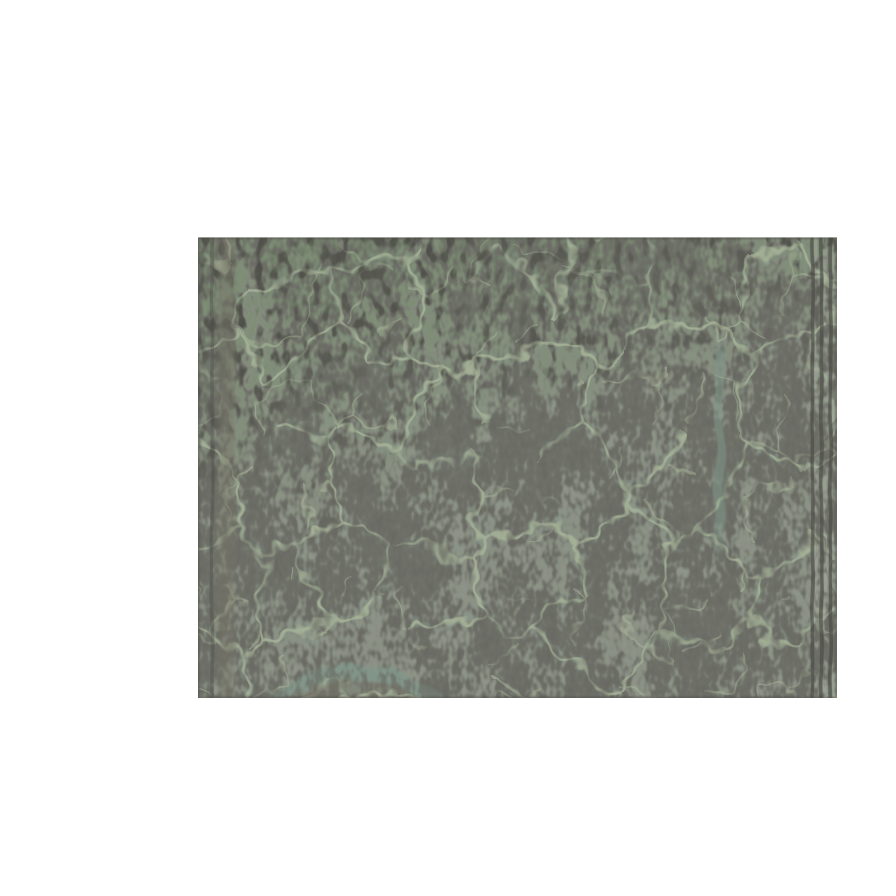
Give the GLSL for this texture, as a WebGL 1 fragment shader.

```glsl
precision highp float;
// Weathered grey-green panel with pale branching cracks, set on a white ground.
uniform vec2 u_resolution;

const vec2 PANEL_MIN = vec2(0.221, 0.221);
const vec2 PANEL_MAX = vec2(0.934, 0.735);
const vec3 GROUND = vec3(1.0);
const vec3 STONE_DARK = vec3(0.408, 0.412, 0.385);
const vec3 STONE_PALE = vec3(0.66, 0.70, 0.635);
const vec3 CRACK_COLOR = vec3(0.66, 0.71, 0.60);
const vec3 MOSS = vec3(0.46, 0.54, 0.42);
const vec3 VERDIGRIS = vec3(0.50, 0.59, 0.54);
const vec3 RUST = vec3(0.46, 0.45, 0.40);
const vec3 GROOVE = vec3(0.29, 0.29, 0.27);
const vec2 MAIN_CELLS = vec2(11.0, 10.0);
const vec2 FINE_CELLS = vec2(20.0, 17.0);
const float MAIN_WIDTH = 0.0034;
const float FINE_WIDTH = 0.0020;

vec2 hash2(vec2 p) {
  vec3 q = fract(p.xyx * vec3(0.1031, 0.1030, 0.0973));
  q += dot(q, q.yzx + 33.33);
  return fract((q.xx + q.yz) * q.zy);
}

float cornerSlope(vec2 cell, vec2 offset, vec2 period) {
  float angle = 6.28318 * hash2(mod(cell, period) + 7.0).x;
  return dot(vec2(cos(angle), sin(angle)), offset);
}

// Gradient noise that wraps over the unit square.
float noise(vec2 uv, vec2 period) {
  vec2 p = uv * period;
  vec2 i = floor(p), f = p - i;
  vec2 s = f * f * f * (f * (f * 6.0 - 15.0) + 10.0);
  vec2 e = vec2(1.0, 0.0);
  float low = mix(cornerSlope(i, f, period), cornerSlope(i + e, f - e, period), s.x);
  float high = mix(cornerSlope(i + e.yx, f - e.yx, period),
                   cornerSlope(i + 1.0, f - 1.0, period), s.x);
  return mix(low, high, s.y);
}

vec2 noisePair(vec2 uv, vec2 period) {
  return vec2(noise(uv, period), noise(uv + vec2(0.37, 0.61), period));
}

vec2 seedOf(vec2 cell, vec2 cells) {
  return 0.1 + 0.8 * hash2(mod(cell, cells) + 51.0);
}

// Distance to the nearest wrapped cell border (x) and a random value of it (y).
vec2 cellBorder(vec2 uv, vec2 cells) {
  vec2 p = uv * cells;
  vec2 home = floor(p), f = p - home;
  vec2 nearCell = vec2(0.0), nearSeed = vec2(0.0);
  float best = 9.0;
  for (int y = -1; y <= 1; y++) {
    for (int x = -1; x <= 1; x++) {
      vec2 g = vec2(float(x), float(y));
      vec2 r = g + seedOf(home + g, cells) - f;
      if (dot(r, r) < best) {
        best = dot(r, r);
        nearCell = g;
        nearSeed = r;
      }
    }
  }
  vec2 border = vec2(9.0, 0.0);
  for (int y = -2; y <= 2; y++) {
    for (int x = -2; x <= 2; x++) {
      vec2 g = nearCell + vec2(float(x), float(y));
      vec2 r = g + seedOf(home + g, cells) - f;
      vec2 across = r - nearSeed;
      if (dot(across, across) > 0.0001) {
        float d = dot(0.5 * (nearSeed + r), normalize(across));
        vec2 edgeId = mod(2.0 * home + nearCell + g, cells);
        if (d < border.x) border = vec2(d, hash2(edgeId + 19.0).y);
      }
    }
  }
  return vec2(border.x / cells.x, border.y);
}

float band(float x, float center, float halfWidth) {
  return 1.0 - smoothstep(0.4 * halfWidth, halfWidth, abs(x - center));
}

void main() {
  vec2 uv = gl_FragCoord.xy / u_resolution;
  vec2 pixel = 1.0 / u_resolution;
  vec2 p = (uv - PANEL_MIN) / (PANEL_MAX - PANEL_MIN);

  // Flaking stone: broad patches broken by upright grain.
  float fine = noise(uv, vec2(190.0, 120.0));
  float medium = noise(uv, vec2(95.0, 54.0));
  float coarse = noise(uv, vec2(40.0, 23.0));
  float patches = noise(uv, vec2(16.0, 9.0)) + 0.6 * noise(uv, vec2(34.0, 13.0));
  float grain = 0.55 * fine + 0.5 * medium + 0.4 * coarse;
  float flakes = smoothstep(-0.1, 0.48, grain + 0.7 * patches);
  float tone = 0.09 + 0.42 * flakes + 0.16 * grain;
  vec3 color = mix(STONE_DARK, STONE_PALE, clamp(tone, -0.1, 1.0));

  // Moss toward the upper left, a verdigris run, and a stained arc below.
  float mossArea = smoothstep(0.55, 1.15, p.y + 0.35 * (0.7 - p.x) + 0.3 * patches);
  color = mix(color, MOSS, 0.6 * mossArea * smoothstep(-0.2, 0.3, grain));
  color -= 0.10 * mossArea * smoothstep(0.05, 0.35, -medium);
  float run = band(uv.x + 0.006 * coarse, 0.803, 0.007)
            * smoothstep(0.36, 0.42, uv.y) * (1.0 - smoothstep(0.60, 0.63, uv.y));
  color = mix(color, VERDIGRIS, 0.55 * run);
  float arc = length(uv - vec2(0.395, 0.112)) - 0.138 + 0.008 * coarse;
  color = mix(color, RUST, 0.5 * (1.0 - smoothstep(-0.012, 0.0, arc)));
  color = mix(color, VERDIGRIS, 0.6 * band(arc, 0.0, 0.012) * (0.5 + flakes));

  // Jagged main cracks and thinner side branches, some borders left out.
  vec2 bent = uv + 0.022 * noisePair(uv, vec2(22.0)) + 0.010 * noisePair(uv, vec2(70.0));
  vec2 mainEdge = cellBorder(bent, MAIN_CELLS);
  vec2 fineEdge = cellBorder(bent + 0.013, FINE_CELLS);
  float mainKept = smoothstep(0.22, 0.42, mainEdge.y);
  float fineKept = smoothstep(0.70, 0.85, fineEdge.y);
  float wear = clamp(0.72 + 0.9 * medium + 0.5 * patches, 0.12, 1.0);
  float aa = 0.5 * pixel.x;
  float halo = mainKept * (1.0 - smoothstep(0.0, 0.012, mainEdge.x));
  float core = mainKept * (1.0 - smoothstep(0.0005, MAIN_WIDTH + aa, mainEdge.x));
  float branch = fineKept * (1.0 - smoothstep(0.0003, FINE_WIDTH + aa, fineEdge.x));
  color = mix(color, VERDIGRIS, 0.28 * halo * smoothstep(-0.2, 0.3, grain));
  color = mix(color, CRACK_COLOR, wear * max(0.85 * core, 0.6 * branch));

  // Upright mouldings at both sides and a dark rim.
  float wobble = 0.003 * coarse;
  for (int i = 0; i < 3; i++) {
    float x = 0.962 + 0.014 * float(i);
    color = mix(color, GROOVE, 0.65 * band(p.x + wobble, x, 0.004));
    color = mix(color, STONE_PALE, 0.4 * flakes * band(p.x + wobble, x + 0.006, 0.004));
  }
  color = mix(color, RUST, 0.45 * band(p.x + wobble, 0.045, 0.018));
  color = mix(color, GROOVE, 0.4 * band(p.x + wobble, 0.022, 0.004));
  vec2 inset = min(uv - PANEL_MIN, PANEL_MAX - uv);
  float rim = min(inset.x, inset.y);
  color = mix(color, GROOVE, 0.45 * (1.0 - smoothstep(0.0, 0.004, rim)));

  float panel = smoothstep(-0.5 * pixel.x, 0.5 * pixel.x, rim);
  gl_FragColor = vec4(mix(GROUND, color, panel), 1.0);
}
```
